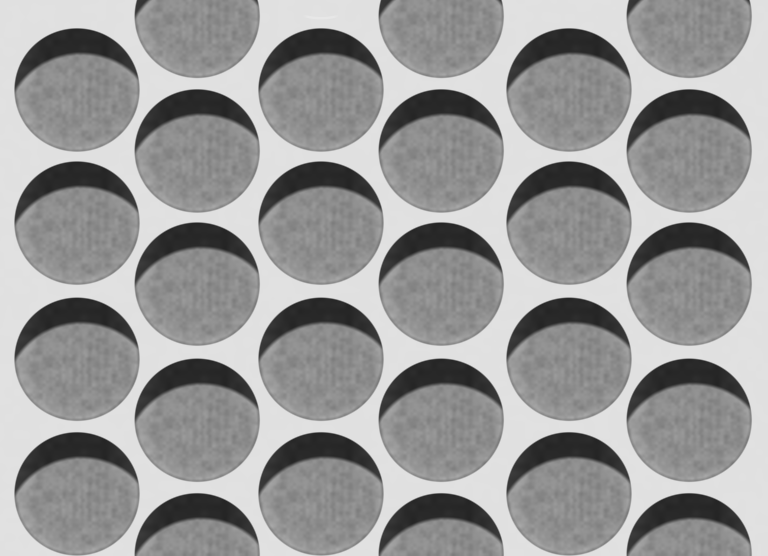
Write a WebGL 1 fragment shader that draws this pattern.

```glsl
precision highp float;

// Pale perforated sheet: six staggered columns of round, recessed grey discs.
// Two offset lattices place the discs; each disc is a mottled face below a
// dark crescent shadow, cut out by a second, larger circle.

uniform vec2 u_resolution;

// Lengths are fractions of the canvas width, with y measured downwards.
const vec2 PITCH = vec2(0.3203, 0.1753);
const vec2 RADIUS = vec2(0.0814, 0.0802);
const vec2 FIRST_CENTER = vec2(0.1003, 0.1172);
const vec2 STAGGER = vec2(0.1565, 0.0794);

const float SHEET = 0.88;
const float FACE = 0.55;
const float FACE_RIM = 0.63;
const float SHADOW = 0.16;

float hash(vec2 p) {
  return fract(sin(dot(p, vec2(127.1, 311.7))) * 43758.5453);
}

float noise(vec2 p) {
  vec2 i = floor(p);
  vec2 f = fract(p);
  f = f * f * (3.0 - 2.0 * f);
  float low = mix(hash(i), hash(i + vec2(1.0, 0.0)), f.x);
  float high = mix(hash(i + vec2(0.0, 1.0)), hash(i + 1.0), f.x);
  return mix(low, high, f.y);
}

// Grainy face with faint vertical streaks and a lighter outer band.
float faceShade(vec2 q) {
  float band = length((q - vec2(0.07, -0.1)) / vec2(1.0, 0.9));
  float shade = mix(FACE, FACE_RIM, smoothstep(0.74, 1.0, band));
  float grain = 0.6 * noise(q * 10.0 + 20.0) + 0.4 * noise(q * 19.0 + 50.0) - 0.5;
  float streaks = sin(q.x * 48.0 + 2.0 * noise(q * 4.0 + 9.0));
  streaks *= 1.0 - smoothstep(0.2, 0.75, length(q - vec2(0.15, -0.1)));
  shade += 0.12 * grain + 0.018 * streaks;
  return shade - 0.12 * smoothstep(0.94, 1.0, length(q));
}

// Crescent shadow, slightly lighter towards its tips.
float shadowShade(vec2 q) {
  float tips = smoothstep(0.45, 1.0, abs(q.x));
  return SHADOW + 0.06 * tips + 0.04 * (noise(q * 9.0) - 0.5);
}

// Disc of unit radius, y upwards.
float discShade(vec2 q, float blur) {
  float lip = length(q - vec2(0.07, -0.64)) - 1.23;
  float shadow = smoothstep(-blur - 0.025, blur + 0.025, lip);
  return mix(faceShade(q), shadowShade(q), shadow);
}

// Small unevenness in the spacing of columns and rows.
vec2 spacingDrift(vec2 cell) {
  float secondRow = 1.0 - min(abs(cell.y - 1.0), 1.0);
  return -vec2(0.0026 * mod(cell.x, 2.0), 0.002 * secondRow);
}

// Draws one lattice of discs, limited to three columns from firstRow on.
float drawLattice(float shade, vec2 p, vec2 origin, float firstRow, float blur) {
  vec2 cell = floor((p - origin) / PITCH + 0.5);
  vec2 center = origin + cell * PITCH + spacingDrift(cell);
  vec2 q = (p - center) / RADIUS * vec2(1.0, -1.0);
  float inside = step(0.0, cell.x) * step(cell.x, 2.0) * step(firstRow, cell.y);
  float coverage = inside * (1.0 - smoothstep(-blur, blur, length(q) - 1.0));
  return mix(shade, discShade(q, blur), coverage);
}

// Faint pale scratch near the top, a short piece of a disc outline.
float scratch(vec2 p) {
  vec2 center = FIRST_CENTER + PITCH * vec2(1.0, -1.0) + spacingDrift(vec2(1.0, -1.0));
  vec2 q = (p - center) / RADIUS;
  float line = 1.0 - smoothstep(0.008, 0.03, abs(length(q) - 1.02));
  return line * (1.0 - smoothstep(0.2, 0.3, abs(q.x))) * step(0.0, q.y);
}

void main() {
  vec2 p = vec2(gl_FragCoord.x, u_resolution.y - gl_FragCoord.y) / u_resolution.x;
  float blur = max(0.016, 0.8 / (u_resolution.x * RADIUS.x));

  float shade = SHEET + 0.006 * (noise(p * 90.0) - 0.5) + 0.025 * scratch(p);
  shade = drawLattice(shade, p, FIRST_CENTER, 0.0, blur);
  shade = drawLattice(shade, p, FIRST_CENTER + STAGGER, -1.0, blur);

  gl_FragColor = vec4(vec3(shade), 1.0);
}
```
